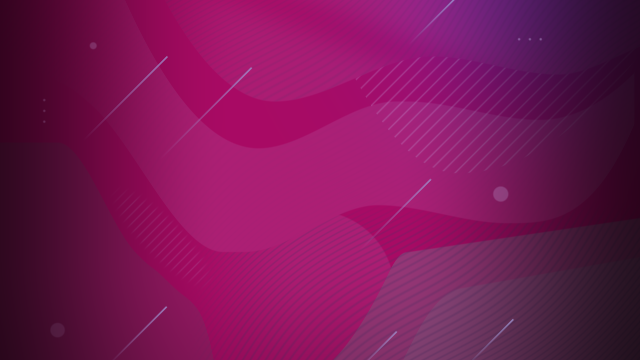
Reproduce this background procedurally as a WebGL 1 fragment shader.

```glsl
precision highp float;
// Abstract magenta backdrop: translucent wavy layers, hatching, slanted streaks and dots.
uniform vec2 u_resolution;

#define MAGENTA vec3(0.66, 0.04, 0.39)
#define VIOLET vec3(0.46, 0.12, 0.62)
#define VEIL vec3(0.80, 0.75, 0.95)
#define MIST vec3(0.45, 0.52, 0.59)
#define STREAK_TINT vec3(0.62, 0.58, 0.82)
#define CONTOUR_TINT vec3(0.30, 0.18, 0.40)
#define HATCH_PERIOD 0.027
#define CONTOUR_PERIOD 0.016
#define CONTOUR_STRENGTH 0.27

// Pixel size in units of the canvas height
float px() { return 1.0 / u_resolution.y; }

float cover(float d) { return smoothstep(-px(), px(), d); }

float disc(vec2 p, vec2 center, float radius) {
  return cover(radius - length(p - center));
}

float smoothMin(float a, float b, float k) {
  float h = max(k - abs(a - b), 0.0) / k;
  return min(a, b) - 0.25 * k * h * h;
}

float stripes(float u, float period, float halfWidth) {
  return cover(halfWidth - abs(mod(u, period) - 0.5 * period));
}

// Diagonal line, bright at its upper right head and fading along its tail
float streak(vec2 p, vec2 head, float len) {
  vec2 q = head - p;
  float along = (q.x + q.y) * 0.7071;
  float across = abs(q.x - q.y) * 0.7071;
  float fade = cover(along) * clamp(1.0 - along / len, 0.0, 1.0);
  return fade * (1.0 - smoothstep(0.0008, 0.0012 + px(), across));
}

// Layer outlines: height of each edge at x
float topEdge(float x) {
  float left = max(0.764 - x, 0.0);
  return 0.718 + 3.0 * left * left + 0.125 * smoothstep(0.764, 1.2, x)
    - 0.05 * smoothstep(1.2, 1.55, x) + 0.1 * smoothstep(1.55, 1.88, x);
}

float bandUpper(float x) {
  float left = max(0.718 - x, 0.0);
  float right = max(x - 1.5, 0.0);
  return 0.588 + 3.0 * left * left + 0.13 * smoothstep(0.718, 1.1, x)
    - 0.051 * smoothstep(1.13, 1.5, x) + 1.9 * right * right;
}

float bandLower(float x) {
  float right = max(x - 1.41, 0.0);
  return 0.9 - 0.15 * smoothstep(-0.1, 0.25, x) - 0.45 * smoothstep(0.17, 0.62, x)
    + 0.13 * smoothstep(0.68, 1.05, x) - 0.05 * smoothstep(1.05, 1.41, x)
    + 6.3 * right * right * right;
}

float leftHill(float x) {
  float drop = max(x - 0.5, 0.0);
  return 0.604 - 0.33 * smoothstep(0.16, 0.42, x) - 0.11 * smoothstep(0.38, 0.55, x)
    - 200.0 * drop * drop * drop;
}

float outerMist(float x) {
  float rise = max(x - 0.926, -0.1);
  return smoothMin(0.31 + 0.147 * (x - 1.204), 1.05 * rise + 3.4 * rise * rise, 0.05);
}

float innerMist(float x) {
  return smoothMin(0.218 + 0.175 * (x - 1.389), 2.0 * (x - 1.12), 0.12);
}

void main() {
  vec2 p = gl_FragCoord.xy / u_resolution.y;
  float x = p.x, y = p.y;

  // Base colour with a violet glow at the upper right
  vec2 toGlow = p - vec2(1.52, 1.07);
  vec3 color = mix(MAGENTA, VIOLET, 0.9 * exp(-5.5 * dot(toGlow, toGlow)));

  // Top layer, crossed by a clear diagonal fold
  float top = cover(y - topEdge(x));
  float fold = (y + 0.4 * x - 1.3) / 0.07;
  color = mix(color, VEIL, 0.1 * top * smoothstep(0.35, 0.75, x) * (1.0 - 0.8 * exp(-fold * fold)));

  // Broad middle band
  float band = cover(min(min(bandUpper(x) - y, y - bandLower(x)), 1.762 - x));
  color = mix(color, VEIL, 0.115 * band * smoothstep(0.08, 0.6, x));

  // Lobe below the band, blending into it, and hill at the left
  float outer = cover(outerMist(x) - y);
  float inner = cover(innerMist(x) - y);
  float lobe = cover(0.22 - length(max(p - vec2(0.875, 0.194), 0.0))) * smoothstep(0.5, 0.85, x);
  lobe *= (1.0 - band) * (1.0 - outer) * cover(bandUpper(x) - y);
  color = mix(color, VEIL, 0.11 * lobe * smoothstep(-0.25, 0.35, y));
  float hill = cover(leftHill(x) - y);
  color = mix(color, mix(color * 0.87, VEIL, 0.09), hill);

  // Two misty layers at the lower right
  color = mix(color, MIST, 0.36 * outer);
  color = mix(color, MIST, 0.2 * inner);

  // Fine contour lines bent by layered sines
  float bend = 0.04 * sin(5.0 * x + 3.0 * y) + 0.02 * sin(9.0 * y - 4.0 * x);
  float contour = stripes(0.75 * y - 0.65 * x + bend, CONTOUR_PERIOD, 0.0024);
  float lowerZone = (1.0 - smoothstep(0.34, 0.46, y)) * smoothstep(0.5, 0.7, x) * (1.0 - band);
  float contourZone = max(max(lowerZone, 0.5 * top), 0.12 * band);
  color = mix(color, CONTOUR_TINT, CONTOUR_STRENGTH * contour * contourZone);

  // Diagonal hatching at the upper right and along the left hill
  float slant = (x - y) * 0.7071;
  float side = x - 1.273;
  float bowl = 0.519 + (side < 0.0 ? 3.2 : 1.3) * side * side;
  float hatchZone = cover(min(y - bowl, topEdge(x) - y)) * (1.0 - 0.5 * smoothstep(1.3, 1.75, x));
  color = mix(color, VEIL, 0.24 * hatchZone * stripes(slant, HATCH_PERIOD, 0.0018));
  vec2 q = p - vec2(0.45, 0.34);
  float patchZone = 1.0 - smoothstep(0.6, 1.0, length(vec2((q.x - q.y) / 0.29, (q.x + q.y) / 0.09)));
  color = mix(color, VEIL, 0.15 * patchZone * (1.0 - hill) * stripes(slant, 0.7 * HATCH_PERIOD, 0.0015));

  // Shade toward the sides and the bottom
  float light = mix(0.24, 1.0, smoothstep(-0.15, 0.65, x));
  light *= mix(1.0, 0.25, smoothstep(1.1, 1.85, x));
  color *= light * mix(0.82, 1.0, smoothstep(-0.2, 0.3, y));

  // Streaks
  float glint = streak(p, vec2(0.465, 0.843), 0.33) + streak(p, vec2(0.699, 0.812), 0.36)
    + streak(p, vec2(1.262, 1.002), 0.18) + streak(p, vec2(1.197, 0.502), 0.28)
    + streak(p, vec2(0.463, 0.148), 0.23) + streak(p, vec2(1.102, 0.079), 0.16)
    + streak(p, vec2(1.426, 0.113), 0.2);
  color = mix(color, STREAK_TINT, 0.75 * min(glint, 1.0));

  // Discs and two rows of small dots
  float spots = 0.23 * disc(p, vec2(1.391, 0.461), 0.021)
    + 0.2 * disc(p, vec2(0.259, 0.873), 0.0095) + 0.09 * disc(p, vec2(0.16, 0.083), 0.02);
  for (int i = 0; i < 3; i++) {
    float offset = 0.03 * float(i);
    spots += 0.4 * disc(p, vec2(1.442 + offset, 0.891), 0.003);
    spots += 0.2 * disc(p, vec2(0.123, 0.722 - offset), 0.003);
  }
  gl_FragColor = vec4(mix(color, VEIL, spots), 1.0);
}
```
